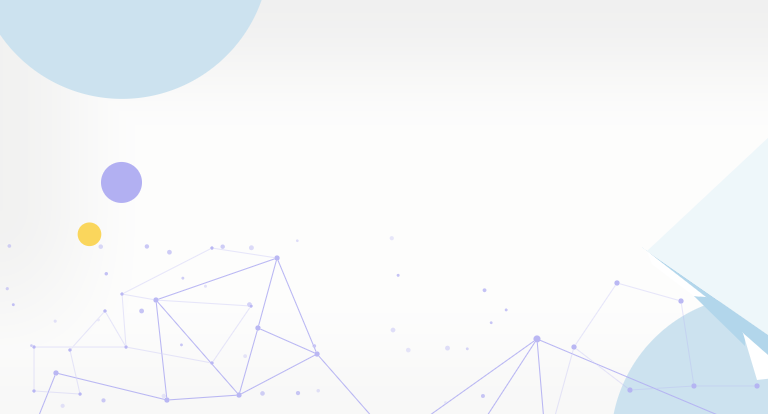
A WebGL 2 fragment shader for this background:

```glsl
#version 300 es
precision highp float;
// Pale backdrop with soft discs, a folded paper corner and a lilac node network.

#define WIDTH_UNITS 100.0
#define LINE_HALF 0.07
#define NODE_RADIUS 0.34
#define BIG_RADIUS 19.27
#define DOT_CELL 5.0
#define DOT_CHANCE 0.55
#define FAINT 0.3
#define STRONG 0.9

uniform vec2 u_resolution;
out vec4 fragColor;

const int COUNT = 16;
const vec3 SKY = vec3(0.80, 0.887, 0.937);
const vec3 FOLD = vec3(0.70, 0.84, 0.92);
const vec3 PAPER = vec3(0.935, 0.967, 0.98);
const vec3 LILAC = vec3(0.70, 0.69, 0.95);
const vec3 YELLOW = vec3(0.98, 0.84, 0.36);

float pixel; // size of one pixel in canvas units

float cover(float d) { return clamp(0.5 - d / pixel, 0.0, 1.0); }

float disc(vec2 p, vec2 center, float radius) {
    return cover(length(p - center) - radius);
}

// Convex quad with clockwise corners
float quad(vec2 p, vec2 a, vec2 b, vec2 c, vec2 d) {
    vec2 corner[4] = vec2[4](a, b, c, d);
    float dist = -1e3;
    for (int i = 0; i < 4; i++) {
        vec2 e = corner[(i + 1) % 4] - corner[i];
        dist = max(dist, dot(p - corner[i], vec2(-e.y, e.x)) / length(e));
    }
    return cover(dist);
}

float segment(vec2 p, vec2 a, vec2 b) {
    vec2 e = b - a;
    float t = clamp(dot(p - a, e) / max(dot(e, e), 1e-4), 0.0, 1.0);
    return cover(length(p - a - e * t) - LINE_HALF);
}

// Connected nodes; the first strongCount links are bold
float network(vec2 p, vec2 node[COUNT], int strongCount, float radius) {
    float ink = 0.0;
    for (int i = 0; i < COUNT; i++) {
        ink = max(ink, STRONG * disc(p, node[i], radius));
        if (i + 1 < COUNT) {
            float weight = i < strongCount ? STRONG : FAINT;
            ink = max(ink, weight * segment(p, node[i], node[i + 1]));
        }
    }
    return ink;
}

vec3 hash3(vec2 cell) {
    vec3 q = fract(cell.xyx * vec3(0.1031, 0.1030, 0.0973));
    q += dot(q, q.yxz + 33.33);
    return fract((q.xxy + q.yzz) * q.zyx);
}

// Loose dots, thinning out with height
float scatteredDots(vec2 p) {
    vec2 cell = floor(p / DOT_CELL);
    vec3 place = hash3(cell + 7.0);
    vec3 look = hash3(cell + 51.0);
    float present = step(place.z, DOT_CHANCE) * step(cell.y, 4.0) * step(cell.x, 13.0);
    vec2 center = (cell + 0.15 + 0.7 * place.xy) * DOT_CELL;
    return present * mix(0.25, 0.8, look.x) * disc(p, center, mix(0.17, 0.33, look.y));
}

void main() {
    vec2 uv = gl_FragCoord.xy / u_resolution;
    pixel = WIDTH_UNITS / u_resolution.x;
    vec2 p = gl_FragCoord.xy * pixel;

    // Background shading at top, left and bottom
    float shade = 0.05 * smoothstep(0.66, 1.0, uv.y);
    shade = max(shade, 0.045 * smoothstep(0.2, 0.0, uv.x) * smoothstep(0.0, 0.5, uv.y));
    shade = max(shade, 0.02 * smoothstep(0.3, 0.0, uv.y));
    vec3 color = vec3(0.992, 0.992, 0.99) - shade;

    // Discs
    color = mix(color, SKY, disc(p, vec2(15.89, 60.3), BIG_RADIUS));
    color = mix(color, SKY, disc(p, vec2(98.8, -3.78), BIG_RADIUS));
    color = mix(color, LILAC, disc(p, vec2(15.82, 30.15), 2.67));
    color = mix(color, YELLOW, disc(p, vec2(11.65, 23.4), 1.54));

    // Folded paper
    vec2 tip = vec2(84.24, 21.22);
    color = mix(color, FOLD, quad(p, vec2(90.36, 15.36), vec2(92.5, 15.2), vec2(97, 10.3), vec2(97, 8.85)));
    color = mix(color, FOLD, quad(p, tip, vec2(101, 9.6), vec2(101, 8), vec2(101, 6.8)));
    color = mix(color, PAPER, quad(p, tip, vec2(101, 36.9), vec2(101, 20), vec2(101, 9.6)));
    color = mix(color, vec3(1), quad(p, vec2(96.74, 10.55), vec2(101, 6.8), vec2(101, 4.7), vec2(98.57, 4.43)));
    color = mix(color, vec3(1), quad(p, tip, vec2(91.93, 15.23), vec2(90.36, 15.36), vec2(84.9, 19.5)));

    // Networks: left bold, left faint, right
    vec2 A = vec2(20.31, 14.84), B = vec2(36.07, 20.31), C = vec2(33.59, 11.2), D = vec2(41.28, 7.81);
    vec2 E = vec2(31.12, 2.47), F = vec2(21.74, 1.82), G = vec2(7.29, 5.34), end = vec2(49, -1);
    vec2 H = vec2(15.89, 15.62), I = vec2(16.41, 8.72), peak = vec2(69.92, 9.77);
    vec2 J = vec2(74.74, 8.72), K = vec2(90.36, 3.65);
    float ink = network(p, vec2[COUNT](vec2(3.9, -3.1), G, F, E, A, F, A, B, C, E, D, C, B, D, end, end), COUNT, NODE_RADIUS);
    ink = max(ink, network(p, vec2[COUNT](B, vec2(27.6, 21.61), H, A, vec2(32.68, 14.06), vec2(27.6, 6.64), I, H, I,
        vec2(13.67, 13.41), vec2(9.11, 8.33), vec2(10.42, 2.6), vec2(4.43, 3), vec2(4.43, 8.72), I, I), 0, 0.22));
    ink = max(ink, network(p, vec2[COUNT](vec2(54.5, -1.2), peak, vec2(62.8, -1.2), peak, vec2(70.85, -1.2), peak,
        vec2(96, -1.2), vec2(72, -1.2), J, vec2(80.34, 17.06), vec2(88.67, 14.71), K, vec2(98.57, 3.65), K,
        vec2(82.03, 3.12), J), 6, NODE_RADIUS));
    ink = max(ink, STRONG * disc(p, peak, 0.46));
    ink = max(ink, scatteredDots(p));

    fragColor = vec4(mix(color, LILAC, ink), 1.0);
}
```
